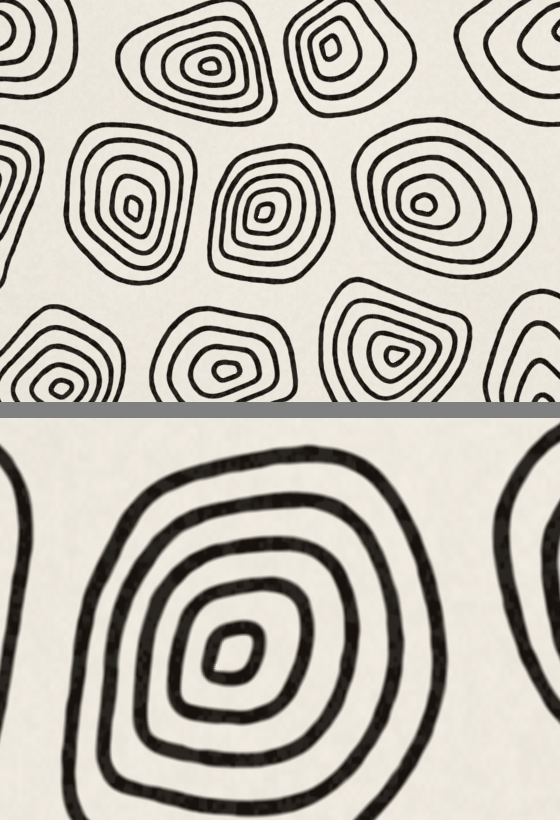
Top, the full canvas; bottom, a detail of the centre.
Give the GLSL for this pattern, as a Shadertoy shader.

```glsl
vec2 hash2(vec2 p) {
    return fract(sin(vec2(dot(p, vec2(127.1, 311.7)), dot(p, vec2(269.5, 183.3)))) * 43758.5453);
}

// Smooth value noise with two channels, centred on zero
vec2 noise2(vec2 p) {
    vec2 i = floor(p), f = fract(p);
    f = f * f * f * (f * (f * 6.0 - 15.0) + 10.0);
    vec2 low = mix(hash2(i), hash2(i + vec2(1, 0)), f.x);
    vec2 high = mix(hash2(i + vec2(0, 1)), hash2(i + vec2(1, 1)), f.x);
    return mix(low, high, f.y) - 0.5;
}

// Centre of a blob: staggered grid with jitter
vec2 site(vec2 cell) {
    vec2 jitter = 0.46 * (hash2(cell + 7.0) - 0.5);
    return (cell + 0.5 + jitter + vec2(0.5 * mod(cell.y, 2.0), 0.0)) * vec2(0.43, 0.37);
}

// x: ring coordinate, whole numbers are rings; y: index of the innermost ring; z: 1 inside a blob
vec3 rings(vec2 p) {
    vec2 base = floor(p / vec2(0.43, 0.37));
    vec2 home = base;
    float nearest = 1e3;
    for (int j = -2; j <= 2; j++)
    for (int i = -2; i <= 2; i++) {
        vec2 cell = base + vec2(i, j);
        float d = distance(p, site(cell));
        if (d < nearest) { nearest = d; home = cell; }
    }

    // Rounded polygon gauge: 0 at the centre, 1 on the inset outline
    vec2 centre = site(home);
    float sum = 1e-12, inradius = 1e3;
    for (int j = -2; j <= 2; j++)
    for (int i = -2; i <= 2; i++) {
        if (i == 0 && j == 0) continue;
        vec2 toward = site(home + vec2(i, j)) - centre;
        float reach = 0.5 * length(toward) - 0.031;
        inradius = min(inradius, reach);
        sum += pow(max(dot(p - centre, normalize(toward)) / reach, 0.0), 5.0);
    }
    float gauge = pow(sum, 0.2);
    float innermost = clamp(floor(inradius / 0.036 + 0.5), 2.0, 4.0);
    return vec3((1.0 - gauge) * (innermost + 0.6), innermost, step(gauge, 1.12));
}

void mainImage(out vec4 fragColor, in vec2 fragCoord) {
    vec2 p = fragCoord / iResolution.y;

    // Bend the blobs, first broadly, then with a hand-drawn wobble
    vec2 q = p + 0.15 * noise2(p * 1.9 + 3.0) + 0.045 * noise2(p * 4.7 + 11.0);
    q += 0.006 * noise2(p * 14.0);

    // Distance to the closest ring in canvas heights
    vec3 ring = rings(q + vec2(0.17, 0.09));
    float slope = length(vec2(dFdx(ring.x), dFdy(ring.x))) * iResolution.y;
    float d = abs(ring.x - clamp(round(ring.x), 0.0, ring.y)) / max(slope, 1e-3);

    // Ink line with uneven width and a slightly soft edge
    float halfWidth = 0.0062 + 0.0014 * noise2(p * 9.0).x + 0.0014 * noise2(p * 75.0).y;
    float soft = max(0.0024, 0.7 / iResolution.y);
    float line = ring.z * (1.0 - smoothstep(halfWidth - soft, halfWidth + soft, d));

    // Woven wool: faint grain and broad shading
    float grain = noise2(p * vec2(260.0, 180.0)).x + noise2(p * 90.0).y;
    vec3 wool = vec3(0.93, 0.91, 0.87) + 0.016 * grain + 0.02 * noise2(p * 2.5).x;
    vec3 ink = mix(vec3(0.09, 0.07, 0.05), vec3(0.16, 0.15, 0.13), smoothstep(-0.35, 0.35, grain));

    fragColor = vec4(mix(wool, ink, line), 1.0);
}
```
